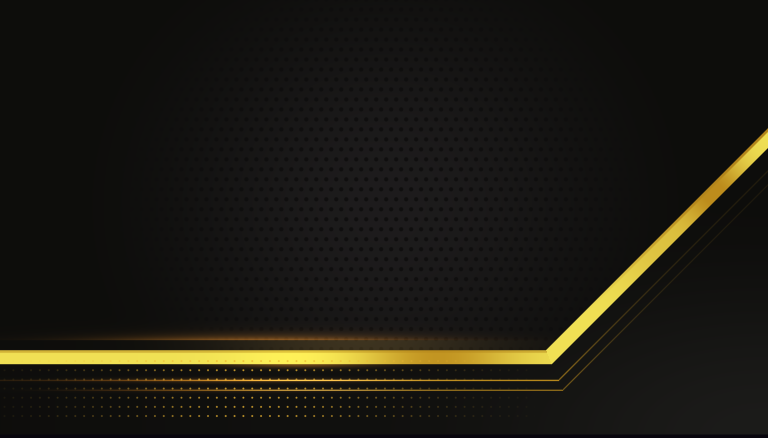
Give the GLSL for this background, as a WebGL 2 fragment shader.

```glsl
#version 300 es
precision highp float;
// Dark perforated panel framed by a bent gold band with thin trim lines.
// The band and trims are offsets of one bent-path distance; dots are repeated
// cells, and every glow is a Gaussian or exponential falloff (height = 1).

uniform vec2 u_resolution;
out vec4 outColor;

const vec2 CORNER = vec2(1.2466, 0.2005);    // bend of the band's upper edge
const float BAND_WIDTH = 0.032;
const float LIP_WIDTH = 0.006;
const float TRIM_A = -0.0690;                // offsets of the thin lines
const float TRIM_B = -0.0915;
const float FLARE_Y = 0.2235;                // base of the glow over the band
const vec2 HOLE_ORIGIN = vec2(0.6195, 0.6590);
const float HOLE_PITCH = 0.0228;
const float HOLE_RADIUS = 0.0048;
const vec2 SPARK_ORIGIN = vec2(0.0103, 0.0502);
const vec2 SPARK_PITCH = vec2(0.0202, 0.0209);
const float SPARK_RADIUS = 0.0021;

const vec3 NIGHT = vec3(0.052, 0.051, 0.044);
const vec3 PANEL = vec3(0.113, 0.107, 0.109);
const vec3 HOLE = vec3(0.055, 0.052, 0.052);
const vec3 BRIGHT_GOLD = vec3(0.94, 0.88, 0.33);
const vec3 DEEP_GOLD = vec3(0.74, 0.55, 0.11);
const vec3 AMBER = vec3(0.62, 0.36, 0.08);
const vec3 OLIVE = vec3(0.15, 0.115, 0.04);
const vec3 FOOT = vec3(0.03, 0.02, 0.05);

float bell(float x, float center, float width) {
    float t = (x - center) / width;
    return exp(-t * t);
}

// Coverage of the region where the distance is negative
float fill(float distance, float aa) {
    return 1.0 - smoothstep(-aa, aa, distance);
}

float stroke(float distance, float halfWidth, float aa) {
    return fill(abs(distance) - halfWidth, aa);
}

// Distance to the centre of the nearest cell of a grid
float cellDistance(vec2 p, vec2 pitch) {
    return length((fract(p / pitch + 0.5) - 0.5) * pitch);
}

vec3 panelColor(vec2 p, float aa) {
    vec2 q = (p - vec2(0.88, 0.53)) / vec2(0.72, 0.68);
    float light = 1.0 - smoothstep(0.05, 1.0, length(q));
    vec3 color = mix(NIGHT, PANEL, light);

    // Two interleaved grids form the staggered holes
    vec2 h = p - HOLE_ORIGIN;
    vec2 pitch = HOLE_PITCH * vec2(1.0, 2.0);
    float hole = min(cellDistance(h, pitch), cellDistance(h + 0.5 * pitch, pitch));
    float visible = smoothstep(0.0, 0.3, light);
    return mix(color, HOLE, fill(hole - HOLE_RADIUS, aa) * visible * 0.85);
}

vec3 lowerColor(vec2 p) {
    float haze = smoothstep(0.75, 0.0, length((p - vec2(1.75, 0.0)) * vec2(0.8, 1.4)));
    return NIGHT + 0.055 * haze + 0.012 * bell(p.x, 0.8, 0.5);
}

vec3 goldColor(float along, float d, bool slanted) {
    float shade = slanted
        ? bell(along, 0.53, 0.085) + 0.35 * bell(along, 0.36, 0.13)
        : 0.9 * bell(along, 1.0, 0.17);
    vec3 color = mix(BRIGHT_GOLD, DEEP_GOLD, min(shade, 1.0));
    float lip = smoothstep(-LIP_WIDTH - 0.002, -LIP_WIDTH + 0.002, d);
    float lipStrength = slanted ? smoothstep(0.1, 0.6, along) : 0.5;
    return mix(color, DEEP_GOLD * 0.95, lip * lipStrength);
}

void main() {
    vec2 p = gl_FragCoord.xy / u_resolution.y;
    float aa = 0.75 / u_resolution.y;

    // Bent path: positive above both the level and the slanted edge
    vec2 r = p - CORNER;
    float slant = (r.y - r.x) * 0.7071;
    float d = min(r.y, slant);
    bool slanted = slant < r.y;
    float along = slanted ? (r.x + r.y) * 0.7071 : p.x;

    vec3 color = mix(lowerColor(p), panelColor(p, aa), fill(-d, aa));

    // Warm flare above the level part, cut off sharply at its base
    float flareSpan = bell(p.x, 0.62, 0.36) * fill(-slant, aa);
    float lift = p.y - FLARE_Y;
    float above = fill(-lift, aa);
    color += AMBER * flareSpan * above * (0.85 * exp(-max(lift, 0.0) / 0.009));
    color += OLIVE * bell(p.x, 0.82, 0.32) * fill(-d, aa) * (1.0 - above);

    // Thin trim lines, fading as they climb the slope
    float climb = slanted ? 0.55 * exp(-max(along, 0.0) / 0.16) + 0.10 : 1.0;
    float fadeIn = slanted ? 1.0 : smoothstep(0.0, 0.65, p.x);
    vec3 trim = mix(AMBER, DEEP_GOLD, smoothstep(0.2, 0.7, p.x));
    trim += 0.2 * bell(p.x, 0.72, 0.2);
    color = mix(color, trim, stroke(d - TRIM_A, 0.0015, aa) * climb * (0.2 + 0.8 * fadeIn));
    color = mix(color, trim, stroke(d - TRIM_B, 0.0013, aa) * climb * fadeIn * 0.85);
    float trimGlow = bell(d, TRIM_A, 0.006) + 0.6 * bell(d, TRIM_B, 0.005);
    color += AMBER * 0.28 * trimGlow * bell(p.x, 0.55, 0.3) * (slanted ? 0.0 : 1.0);

    // Gold band with a hot spot spilling just below it
    float band = stroke(d + 0.5 * BAND_WIDTH, 0.5 * BAND_WIDTH, aa);
    float hot = bell(p.x, 0.68, 0.16);
    color += AMBER * hot * 0.6 * bell(r.y, -BAND_WIDTH, 0.008);
    color = mix(color, goldColor(along, d, slanted), band);
    color += vec3(0.06, 0.07, 0.02) * hot * band;

    // Rows of small golden sparks beneath the band
    float spark = fill(cellDistance(p - SPARK_ORIGIN, SPARK_PITCH) - SPARK_RADIUS, aa);
    float rows = step(0.04, p.y) * step(p.y, 0.185);
    float sparkSpan = bell(p.x, 0.58, 0.36) * fill(p.x - 1.22, aa);
    color = mix(color, BRIGHT_GOLD * vec3(1.0, 0.82, 0.6), spark * rows * sparkSpan * 0.8);

    color = mix(color, FOOT, fill(p.y - 0.008, aa));
    outColor = vec4(color, 1.0);
}
```
